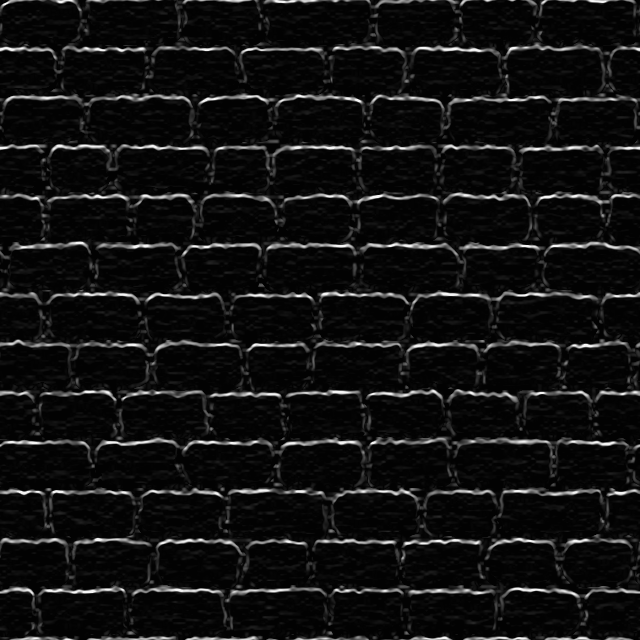
Reproduce this texture map procedurally as a three.js fragment shader.

```glsl
// Dark brick wall relief: thirteen staggered courses with bright, ragged top edges.
varying vec2 vUv;

#define ROWS 13.0
#define COURSE_SHIFT 0.0055
#define JOINT_JITTER 0.26
#define MORTAR_HALF 0.0052
#define BEVEL 0.0036
#define WARP_COARSE 0.006
#define WARP_FINE 0.0042
#define MORTAR_GRIT 0.62
#define FACE_GRIT 0.17
#define RELIEF_GAIN 0.0047
#define SIDE_LIGHT 0.34
#define BASE_GREY 0.008

float hash(vec2 p) {
  vec3 q = fract(p.xyx * 0.1031);
  q += dot(q, q.yzx + 33.33);
  return fract((q.x + q.y) * q.z);
}

// Value noise that wraps over the unit square; freq holds whole numbers.
float noise(vec2 uv, vec2 freq, float seed) {
  vec2 p = uv * freq;
  vec2 cell = floor(p);
  vec2 f = fract(p);
  f = f * f * (3.0 - 2.0 * f);
  vec2 a = mod(cell, freq) + seed;
  vec2 b = mod(cell + 1.0, freq) + seed;
  return mix(mix(hash(a), hash(vec2(b.x, a.y)), f.x),
             mix(hash(vec2(a.x, b.y)), hash(b), f.x), f.y);
}

// Most courses hold seven bricks, some eight.
float bricksInRow(float row) {
  bool crowded = mod(row + 1.0, 4.0) < 1.5 && row > 0.5 && row < 11.5;
  return crowded ? 8.0 : 7.0;
}

float rowOffset(float row) {
  float staggered = mod(row + step(3.5, row), 2.0);
  return staggered * (0.5 + 0.28 * (hash(vec2(row, 7.0)) - 0.5));
}

float jointX(float i, float row, float count) {
  float jitter = hash(vec2(mod(i, count) + 20.0, row * 3.0 + 5.0)) - 0.5;
  return (i + rowOffset(row) + JOINT_JITTER * jitter) / count;
}

// Signed distance to the rounded brick that owns the point.
float brickDistance(vec2 p) {
  float depth = (1.0 - p.y + COURSE_SHIFT) * ROWS;
  float row = mod(floor(depth), ROWS);
  float count = bricksInRow(row);
  float i = floor(p.x * count - rowOffset(row));
  if (p.x < jointX(i, row, count)) i -= 1.0;
  else if (p.x > jointX(i + 1.0, row, count)) i += 1.0;
  float left = jointX(i, row, count);
  float right = jointX(i + 1.0, row, count);

  vec2 id = vec2(mod(i, count) + 50.0, row + 9.0);
  vec2 local = vec2(p.x - 0.5 * (left + right), (0.5 - fract(depth)) / ROWS);
  local.y += local.x * 0.05 * (hash(id) - 0.5);
  vec2 halfSize = vec2(0.5 * (right - left), 0.5 / ROWS) - MORTAR_HALF;
  float radius = mix(0.007, 0.020, hash(id + 31.0));
  vec2 d = abs(local) - halfSize + radius;
  return length(max(d, 0.0)) + min(max(d.x, d.y), 0.0) - radius;
}

float wallHeight(vec2 p) {
  // Ragged outlines
  vec2 coarse = vec2(noise(p, vec2(32.0), 3.0), noise(p, vec2(32.0), 71.0)) - 0.5;
  vec2 fine = vec2(noise(p, vec2(105.0), 13.0), noise(p, vec2(105.0), 151.0)) - 0.5;
  float sd = brickDistance(p + WARP_COARSE * coarse + WARP_FINE * fine);
  float brick = 1.0 - smoothstep(-BEVEL, BEVEL, sd);

  // Lumpy mortar and faintly striated faces
  float mortar = noise(p, vec2(118.0, 138.0), 211.0);
  float face = 0.6 * noise(p, vec2(64.0, 128.0), 307.0)
             + 0.4 * noise(p, vec2(150.0, 210.0), 401.0)
             + 0.5 * noise(p, vec2(24.0, 84.0), 503.0);
  return brick + mix(MORTAR_GRIT * mortar, FACE_GRIT * face, brick);
}

void main() {
  // Slope of the relief, lit from above
  vec2 e = vec2(0.0011, 0.0);
  float slopeX = (wallHeight(vUv + e.xy) - wallHeight(vUv - e.xy)) / (2.0 * e.x);
  float slopeY = (wallHeight(vUv - e.yx) - wallHeight(vUv + e.yx)) / (2.0 * e.x);

  // Patchy wear along the edges
  float wear = noise(vUv, vec2(58.0, 52.0), 607.0);
  float chips = smoothstep(0.3, 0.85, noise(vUv, vec2(96.0), 701.0));
  float top = max(slopeY, 0.0) * mix(0.6, 1.2, wear);
  float side = abs(slopeX) * SIDE_LIGHT * chips;
  float grey = BASE_GREY + RELIEF_GAIN * max(top, side);
  gl_FragColor = vec4(vec3(min(grey, 0.96)), 1.0);
}
```
